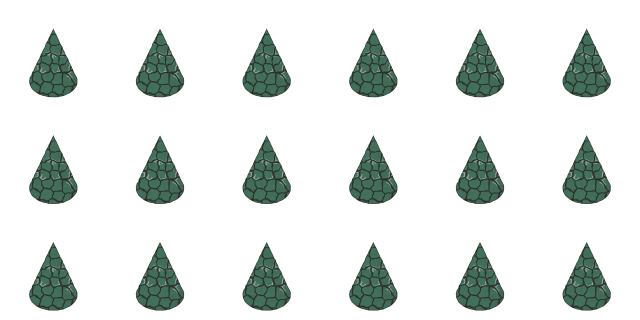
A WebGL 1 fragment shader for this pattern:

```glsl
precision highp float;

uniform vec2 u_resolution;

const float ROWS = 3.0;
const float PLATE_SCALE = 10.5;
const vec2 BASE_CENTER = vec2(0.5, 0.237);
const vec2 BASE_RADII = vec2(0.226, 0.150);
const float CONE_HEIGHT = 0.497;

const vec3 PAPER = vec3(1.0);
const vec3 GREEN = vec3(0.26, 0.45, 0.37);
const vec3 SHADE = vec3(0.23, 0.36, 0.29);
const vec3 INK = vec3(0.17, 0.15, 0.13);
const vec3 GLINT = vec3(0.79, 0.76, 0.76);

vec2 hash2(vec2 p) {
  vec2 k = vec2(dot(p, vec2(127.1, 311.7)), dot(p, vec2(269.5, 183.3)));
  return fract(sin(k) * 43758.5);
}

float gradientDot(vec2 corner, vec2 offset) {
  return dot(hash2(corner) * 2.0 - 1.0, offset);
}

float gradientNoise(vec2 p) {
  vec2 i = floor(p);
  vec2 f = fract(p);
  vec2 u = f * f * (3.0 - 2.0 * f);
  vec2 e = vec2(1.0, 0.0);
  float low = mix(gradientDot(i, f), gradientDot(i + e, f - e), u.x);
  float high = mix(gradientDot(i + e.yx, f - e.yx),
                   gradientDot(i + 1.0, f - 1.0), u.x);
  return mix(low, high, u.y);
}

// Antialiased coverage of the region where distance is negative
float coverage(float distance, float pixel) {
  return clamp(0.5 - distance / pixel, 0.0, 1.0);
}

// Cone silhouette: tangents from an apex to an elliptical base
float coneDistance(vec2 p, vec2 radii, float height) {
  vec2 stretch = vec2(1.0, radii.x / radii.y);
  vec2 q = vec2(abs(p.x), p.y) * stretch;
  float apex = height * stretch.y;
  float b = radii.x / apex;
  float a = sqrt(1.0 - b * b);
  float along = dot(q, vec2(-b, a));
  if (along > a * apex) return length(p - vec2(0.0, height));
  vec2 normal = along < 0.0 ? q / max(length(q), 0.0001) : vec2(a, b);
  return (dot(q, normal) - radii.x) / length(normal * stretch);
}

vec2 plateSeed(vec2 cell) {
  return cell + 0.12 + 0.76 * hash2(cell);
}

// x: distance to the nearest plate border, y: random value of the plate
vec2 plates(vec2 p) {
  vec2 cell = floor(p);
  vec2 nearest = vec2(0.0);
  vec2 nearestCell = cell;
  float best = 8.0;
  for (int j = -1; j <= 1; j++) {
    for (int i = -1; i <= 1; i++) {
      vec2 other = cell + vec2(float(i), float(j));
      vec2 r = plateSeed(other) - p;
      float d = dot(r, r);
      if (d < best) {
        best = d;
        nearest = r;
        nearestCell = other;
      }
    }
  }
  float border = 8.0;
  for (int j = -2; j <= 2; j++) {
    for (int i = -2; i <= 2; i++) {
      vec2 r = plateSeed(nearestCell + vec2(float(i), float(j))) - p;
      vec2 gap = r - nearest;
      if (dot(gap, gap) > 0.0001) {
        border = min(border, dot(0.5 * (r + nearest), normalize(gap)));
      }
    }
  }
  return vec2(border, hash2(nearestCell + 7.0).x);
}

vec3 barkColor(vec2 p, float pixel) {
  vec2 wobble = vec2(gradientNoise(p * 24.0), gradientNoise(p * 24.0 + 31.0));
  vec2 surface = vec2(p.x, p.y * (0.8 + 0.3 * p.y)) + 0.018 * wobble;
  vec2 plate = plates(surface * PLATE_SCALE);
  float border = plate.x / PLATE_SCALE;

  // Plate tint, darker toward the right flank
  float flank = smoothstep(0.02, 0.22, p.x - 0.5 + 0.3 * (p.y - 0.3));
  float shade = 0.25 * plate.y + 0.3 * flank + 0.4 * gradientNoise(p * 30.0);
  vec3 color = mix(GREEN, SHADE, clamp(shade, 0.0, 1.0));

  // Broken pale glints beside some cracks around mid height
  float belt = smoothstep(0.22, 0.3, p.y) * (1.0 - smoothstep(0.46, 0.56, p.y));
  float broken = smoothstep(0.08, 0.22, gradientNoise(p * 13.0 + 5.0));
  float glint = coverage(abs(border - 0.014) - 0.004, pixel);
  color = mix(color, GLINT, 0.75 * glint * belt * broken);

  // Cracks of uneven width
  float crackWidth = 0.0055 + 0.004 * gradientNoise(p * 18.0 + 11.0);
  return mix(color, INK, 0.92 * coverage(border - crackWidth, pixel));
}

void main() {
  float cellSize = u_resolution.y / ROWS;
  vec2 p = fract(gl_FragCoord.xy / cellSize);
  float pixel = 1.0 / cellSize;

  float cone = coneDistance(p - BASE_CENTER, BASE_RADII, CONE_HEIGHT);
  cone += 0.006 * gradientNoise(p * 28.0 + 3.0);
  float outline = coverage(abs(cone + 0.003) - 0.0035, pixel);

  vec3 color = mix(barkColor(p, pixel), INK, 0.7 * outline);
  gl_FragColor = vec4(mix(PAPER, color, coverage(cone, pixel)), 1.0);
}
```
